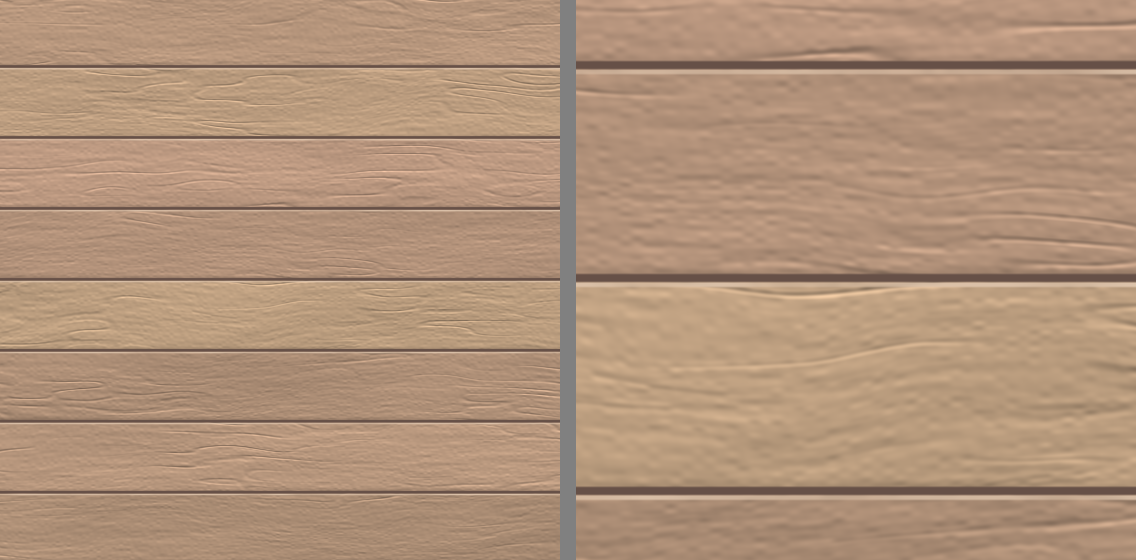
Left: the whole. Right: its middle third, enlarged.
Give the GLSL for this texture, as a Shadertoy shader.

```glsl
// Eight horizontal wood boards parted by dark grooves with a lit lower lip.
// Each board has its own tint and seed; a stretched noise height field is
// shaded from above to give the fibres, pores and creases of the grain.

const float PITCH = 0.1267;         // board height including its groove
const float FIRST_GROOVE = 0.1211;  // height of the lowest groove
const float GROOVE_HALF = 0.0024;
const vec3 WOOD = vec3(0.715, 0.590, 0.487);
const vec3 GROOVE = vec3(0.400, 0.315, 0.280);
const vec3 LIP = vec3(0.860, 0.760, 0.665);

// Brightness and pinkness of the boards, bottom to top
const float SHADE[8] = float[8](0.93, 1.0, 0.945, 1.02, 0.95, 1.015, 1.03, 1.0);
const float PINK[8] = float[8](0.0, 0.2, 0.2, -1.0, 0.5, 0.8, -0.7, 0.2);

float hash(vec2 p) {
    vec3 q = fract(p.xyx * 0.1031);
    q += dot(q, q.yzx + 33.33);
    return fract((q.x + q.y) * q.z);
}

float noise(vec2 p) {
    vec2 i = floor(p), f = fract(p);
    f = f * f * (3.0 - 2.0 * f);
    float low = mix(hash(i), hash(i + vec2(1, 0)), f.x);
    float high = mix(hash(i + vec2(0, 1)), hash(i + vec2(1, 1)), f.x);
    return mix(low, high, f.y);
}

// Bends the grain so that fibres drift gently up and down
vec2 grainSpace(vec2 p, float seed) {
    vec2 q = p + seed * vec2(3.71, 1.93);
    q.y += 0.030 * (noise(q * vec2(4.0, 9.0)) - 0.5);
    q.y += 0.009 * (noise(q * vec2(13.0, 28.0)) - 0.5);
    return q;
}

// Surface height: worn patches of creases over fibres and pores
float relief(vec2 p, float seed) {
    vec2 q = grainSpace(p, seed);
    float wear = mix(0.12, 1.0, smoothstep(0.35, 0.8, noise(q * vec2(5.0, 19.0))));
    float ridge = 1.0 - abs(2.0 * noise(q * vec2(11.0, 75.0)) - 1.0);
    float crease = wear * smoothstep(0.72, 1.0, ridge);
    float fibre = noise(q * vec2(28.0, 190.0));
    float pores = noise(q * vec2(150.0, 260.0));
    return 0.65 * fibre + 0.5 * pores - 0.9 * crease;
}

// Broad bands and fine streaks of colour along the grain
float grainTone(vec2 p, float seed) {
    vec2 q = grainSpace(p, seed + 11.0);
    float bands = noise(q * vec2(2.5, 16.0)) - 0.5;
    float streaks = noise(q * vec2(9.0, 110.0)) - 0.5;
    return 0.07 * bands + 0.06 * streaks;
}

vec3 boardColor(vec2 p, int board) {
    float seed = float(board) + 1.0;
    float slope = relief(p, seed) - relief(p + vec2(0.0006, 0.0022), seed);
    vec3 color = WOOD * SHADE[board] + PINK[board] * vec3(0.004, -0.008, 0.006);
    return color * (1.0 + grainTone(p, seed) + 0.23 * slope);
}

// Soft-edged band of given half width around zero
float band(float d, float halfWidth, float blur) {
    return 1.0 - smoothstep(halfWidth - blur, halfWidth + blur, abs(d));
}

void mainImage(out vec4 fragColor, in vec2 fragCoord) {
    vec2 p = fragCoord / iResolution.xy;
    float blur = max(0.0008, 0.75 / iResolution.y);

    // Board index and signed height above the nearest groove
    float row = (p.y - FIRST_GROOVE) / PITCH;
    int board = clamp(int(floor(row)) + 1, 0, 7);
    float offset = (row - floor(row + 0.5)) * PITCH;

    vec3 color = boardColor(p, board);

    // Rounded shadow above the groove, bright lip below, then the groove
    color *= 1.0 - 0.10 * smoothstep(0.009, 0.002, offset) * step(0.0, offset);
    float lipWear = mix(0.5, 1.0, noise(vec2(p.x * 24.0, float(board) * 7.0)));
    color = mix(color, LIP, lipWear * band(offset + 0.0040, 0.0014, blur));
    color = mix(color, GROOVE, band(offset, GROOVE_HALF, blur));

    fragColor = vec4(clamp(color, 0.0, 1.0), 1.0);
}
```
